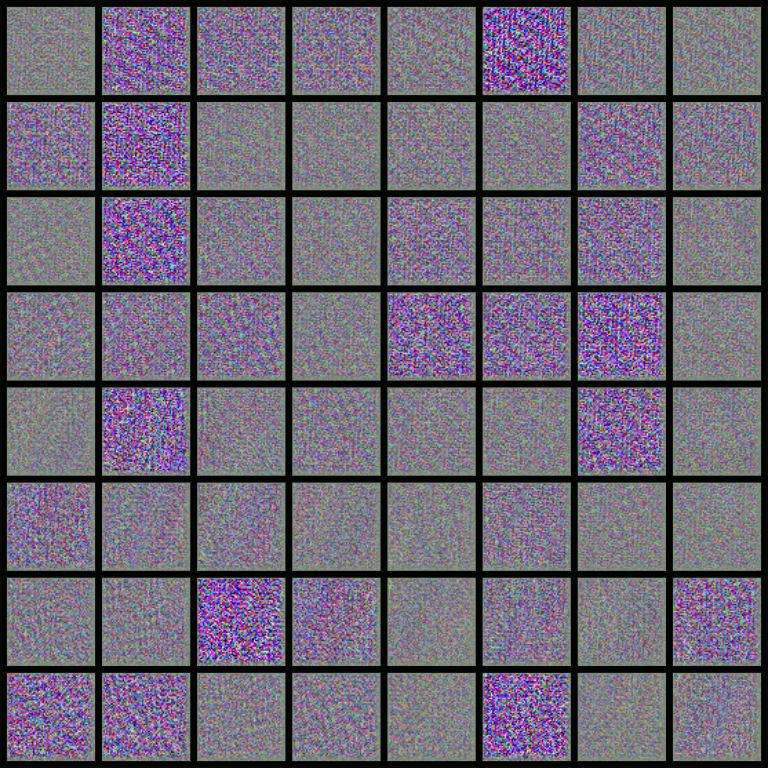
Give the GLSL for this pattern, as a three.js fragment shader.

```glsl
// Eight by eight square swatches of coloured grain on a near-black grid.
// Each swatch hashes its own strength: weak ones are grey, strong ones violet.
// Grain is smoothed cell noise with a faint weave, fading at right and bottom.

varying vec2 vUv;

// Layout, measured in grain cells
const float TILES = 8.0;
const float TILE_SIZE = 64.0;
const float GAP = 5.0;
const float PITCH = TILE_SIZE + GAP;
const float CANVAS = TILES * PITCH + GAP;
const float EDGE_SOFT = 0.5;

// Colours
const vec3 GAP_COLOR = vec3(0.008, 0.014, 0.008);
const vec3 CALM_COLOR = vec3(0.51, 0.52, 0.51);
const vec3 STRONG_COLOR = vec3(0.51, 0.36, 0.64);
const vec3 RIM_COLOR = vec3(0.50, 0.55, 0.49);

// Grain
const float MIN_STRENGTH = 0.10;
const float STRENGTH_SKEW = 2.2;
const float GRAIN_WEAK = 0.36;
const float GRAIN_STRONG = 1.25;
const float RIM_GRAIN = 0.3;
const vec3 WEAVE_TINT = vec3(0.03, -0.05, 0.04);
const float FADE_RIGHT = 6.0;
const float FADE_BOTTOM = 6.0;
const float FADE_OTHER = 2.0;

float hash(vec2 p) {
  return fract(sin(dot(p, vec2(127.1, 311.7))) * 43758.5453);
}

// Independent random value per colour channel, centred on zero
vec3 cellColor(vec2 cell) {
  return vec3(hash(cell), hash(cell + 17.3), hash(cell + 41.9)) - 0.5;
}

vec3 grain(vec2 p) {
  vec2 cell = floor(p);
  vec2 f = fract(p);
  vec3 lower = mix(cellColor(cell), cellColor(cell + vec2(1.0, 0.0)), f.x);
  vec3 upper = mix(cellColor(cell + vec2(0.0, 1.0)), cellColor(cell + 1.0), f.x);
  return mix(lower, upper, f.y);
}

// Crossed ripples, four cells apart
float weave(vec2 p) {
  vec2 ripple = cos(p * 1.5708);
  return 0.6 * ripple.x + 0.4 * ripple.y;
}

// One inside the swatch, zero in the gaps
float tileMask(vec2 p) {
  vec2 d = abs(p - 0.5 * TILE_SIZE) - 0.5 * TILE_SIZE;
  return 1.0 - smoothstep(-EDGE_SOFT, EDGE_SOFT, max(d.x, d.y));
}

// Grain activity, lower towards the swatch edges
float edgeFade(vec2 p) {
  float right = smoothstep(0.0, FADE_RIGHT, TILE_SIZE - p.x);
  float bottom = smoothstep(0.0, FADE_BOTTOM, p.y);
  float others = smoothstep(0.0, FADE_OTHER, min(p.x, TILE_SIZE - p.y));
  return right * bottom * others;
}

void main() {
  // Swatch index and position within it
  vec2 p = vUv * CANVAS - 0.5 * GAP;
  vec2 tile = floor(p / PITCH);
  vec2 tilePos = p - tile * PITCH - 0.5 * GAP;

  // Base colour and strength of this swatch
  float strength = mix(MIN_STRENGTH, 1.0,
                       pow(hash(tile + 5.7), STRENGTH_SKEW));
  float fade = edgeFade(tilePos);
  vec3 body = mix(CALM_COLOR, STRONG_COLOR, strength);
  vec3 color = mix(RIM_COLOR, body, fade);

  // Grain and weave
  float amount = mix(GRAIN_WEAK, GRAIN_STRONG, strength);
  vec3 speckle = grain(tilePos - 0.5 + tile * PITCH) * amount;
  speckle += WEAVE_TINT * weave(tilePos) * (0.4 + strength);
  color += speckle * mix(RIM_GRAIN, 1.0, fade);

  color = mix(GAP_COLOR, clamp(color, 0.0, 1.0), tileMask(tilePos));
  gl_FragColor = vec4(color, 1.0);
}
```
